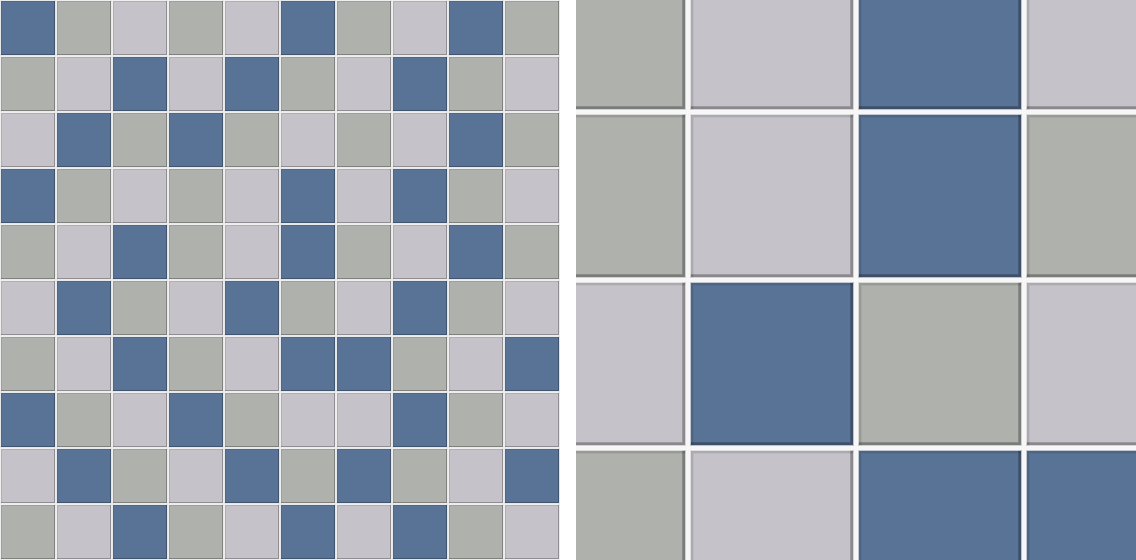
Left: the whole. Right: its middle third, enlarged.
Give the GLSL for this pattern, as a WebGL 1 fragment shader.

```glsl
precision highp float;
// Ten by ten square tiles in blue, grey and lilac with thin white grout.

uniform vec2 u_resolution;

// Colour index 0..2: a diagonal cycle, folded at mid-height, with slipped columns.
float tileIndex(vec2 cell) {
  float cycle = cell.x + 5.0 - abs(cell.y - 5.0);
  float stair = min(floor(cell.x / 3.0), 1.0 + step(2.0, cell.y));
  float shift = step(6.0, cell.x) * mod(2.0 - floor(cell.y / 2.0), 3.0);
  float slip = cell.y < 4.0 ? stair : shift;
  return floor(mod(cycle + slip + 0.5, 3.0));
}

vec3 tileColour(float index) {
  vec3 blue = vec3(0.35, 0.45, 0.59);
  vec3 grey = vec3(0.685, 0.693, 0.676);
  vec3 lilac = vec3(0.777, 0.762, 0.79);
  return index < 0.5 ? blue : (index < 1.5 ? grey : lilac);
}

// Antialiased coverage of the region beyond an edge.
float coverage(float distance, float pixel) {
  return clamp(distance / pixel + 0.5, 0.0, 1.0);
}

void main() {
  vec2 uv = gl_FragCoord.xy / u_resolution;
  vec2 grid = vec2(uv.x, 1.0 - uv.y) * 10.0;
  float pixel = 10.0 / min(u_resolution.x, u_resolution.y);
  vec2 local = fract(grid);

  // Distances to the lit (left, top) and shaded (right, bottom) sides
  float litSide = min(local.x, local.y);
  float shadedSide = min(1.0 - local.x, 1.0 - local.y);

  // Thin bevel, darker along the right and bottom
  vec3 colour = tileColour(tileIndex(floor(grid)));
  colour *= mix(0.87, 1.0, coverage(litSide - 0.032, pixel));
  colour *= mix(0.7, 1.0, coverage(shadedSide - 0.034, pixel));

  // White grout between tiles
  float inside = coverage(min(litSide, shadedSide) - 0.016, pixel);
  colour = mix(vec3(0.97), colour, inside);

  gl_FragColor = vec4(colour, 1.0);
}
```
